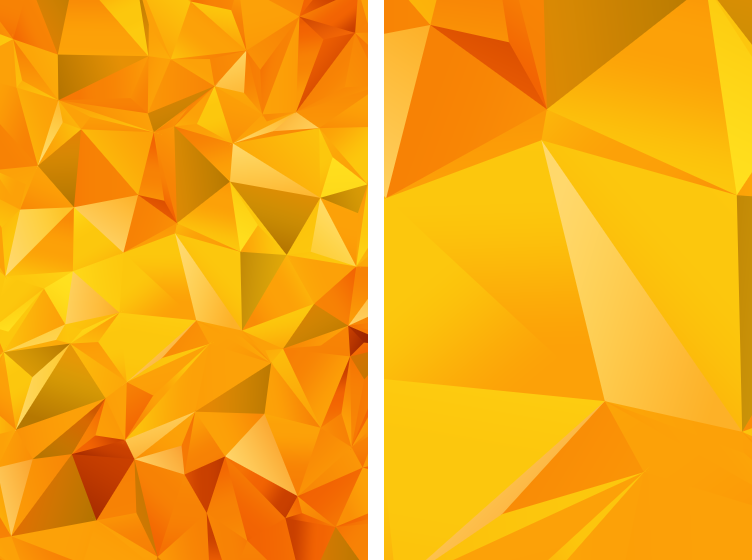
Left: the whole. Right: its middle third, enlarged.
This background is drawn by a WebGL 2 fragment shader. Its source:

```glsl
#version 300 es
precision highp float;
// Low-poly mesh of softly shaded triangles in yellow, amber and burnt orange.

uniform vec2 u_resolution;
out vec4 fragColor;

const float CELLS = 10.2;        // mesh cells per canvas height
const float JITTER = 0.9;        // below 1.0 keeps every quad simple
const float SPLIT_SHARE = 0.36;  // triangles divided again into three

const vec3 UMBER  = vec3(0.60, 0.14, 0.00);
const vec3 RUST   = vec3(0.79, 0.25, 0.00);
const vec3 EMBER  = vec3(0.95, 0.39, 0.01);
const vec3 AMBER  = vec3(0.97, 0.51, 0.02);
const vec3 ORANGE = vec3(0.99, 0.63, 0.03);
const vec3 YELLOW = vec3(0.99, 0.78, 0.05);
const vec3 LEMON  = vec3(1.00, 0.88, 0.12);
const vec3 CREAM  = vec3(1.00, 0.85, 0.44);
const vec3 OCHRE  = vec3(0.70, 0.45, 0.00);

// Integer hash: two values in 0..1
vec2 hash(ivec2 id) {
  uvec2 v = uvec2(id) * 1664525u + 1013904223u;
  v.x += v.y * 1664525u;
  v.y += v.x * 1664525u;
  v ^= v >> 16u;
  v.x += v.y * 1664525u;
  v.y += v.x * 1664525u;
  v ^= v >> 16u;
  return vec2(v & 65535u) / 65535.0;
}

float cornerSlope(ivec2 corner, vec2 offset) {
  return dot(hash(corner + 700) * 2.0 - 1.0, offset);
}

float gradientNoise(vec2 p) {
  ivec2 i = ivec2(floor(p));
  vec2 f = fract(p), s = f * f * (3.0 - 2.0 * f);
  float low = mix(cornerSlope(i, f), cornerSlope(i + ivec2(1, 0), f - vec2(1, 0)), s.x);
  float high = mix(cornerSlope(i + ivec2(0, 1), f - vec2(0, 1)),
                   cornerSlope(i + 1, f - 1.0), s.x);
  return mix(low, high, s.y);
}

float glow(vec2 p, vec2 center, float radius) {
  vec2 d = (p - center) / radius;
  return exp(-dot(d, d));
}

// Broad light and dark areas, in units of canvas height
float regionTone(vec2 p) {
  float light = 0.30 * glow(p, vec2(0.56, 0.69), 0.13) + 0.32 * glow(p, vec2(0.49, 0.52), 0.13)
              + 0.34 * glow(p, vec2(0.06, 0.48), 0.17) + 0.15 * glow(p, vec2(0.35, 0.92), 0.10)
              + 0.18 * glow(p, vec2(0.25, 0.41), 0.10);
  float dark = 0.40 * glow(p, vec2(0.25, 0.62), 0.07) + 0.38 * glow(p, vec2(0.57, 0.90), 0.12)
             + 0.38 * glow(p, vec2(0.45, 0.04), 0.17) + 0.42 * glow(p, vec2(0.17, 0.15), 0.12)
             + 0.42 * glow(p, vec2(0.65, 0.39), 0.09) + 0.28 * glow(p, vec2(0.23, 0.33), 0.06);
  return 0.55 + light - dark + 0.25 * gradientNoise(p * 6.0);
}

vec3 palette(float tone) {
  vec3 color = mix(UMBER, RUST, smoothstep(-0.10, 0.06, tone));
  color = mix(color, EMBER, smoothstep(0.06, 0.18, tone));
  color = mix(color, AMBER, smoothstep(0.18, 0.36, tone));
  color = mix(color, ORANGE, smoothstep(0.36, 0.60, tone));
  color = mix(color, YELLOW, smoothstep(0.62, 0.86, tone));
  return mix(color, LEMON, smoothstep(0.90, 1.15, tone));
}

float cross2(vec2 a, vec2 b) { return a.x * b.y - a.y * b.x; }
float area(vec2 a, vec2 b, vec2 c) { return cross2(b - a, c - a); }
float edgeDistance(vec2 p, vec2 a, vec2 b) { return area(a, b, p) / max(length(b - a), 1e-4); }

// Flat tone, linear shading and rare cream or ochre accents
vec3 facetColor(vec2 p, vec2 center, ivec2 id) {
  vec2 look = hash(id + ivec2(3000, 0)), accent = hash(id + ivec2(0, 5000));
  float angle = 6.2832 * look.y;
  float shade = clamp(dot(p - center, vec2(cos(angle), sin(angle))) * 1.6, -1.0, 1.0);
  float tone = regionTone(center / CELLS) + 0.44 * (look.x - 0.5);
  vec3 color = palette(tone + shade * mix(0.04, 0.20, accent.y));
  float fade = 0.5 + 0.5 * shade;
  color = mix(color, CREAM, step(accent.x, 0.09) * smoothstep(0.1, 0.4, tone) * mix(0.3, 0.95, fade));
  return mix(color, OCHRE, step(0.92, accent.x) * mix(0.3, 0.95, fade));
}

void addFacet(inout vec4 sum, vec2 p, vec2 a, vec2 b, vec2 c, ivec2 id, float pixel) {
  float inside = min(edgeDistance(p, a, b), min(edgeDistance(p, b, c), edgeDistance(p, c, a)));
  float cover = clamp(inside / pixel + 0.5, 0.0, 1.0);
  if (cover > 0.0) sum += cover * vec4(facetColor(p, (a + b + c) / 3.0, id), 1.0);
}

void addTriangle(inout vec4 sum, vec2 p, vec2 a, vec2 b, vec2 c, ivec2 id, float pixel) {
  vec2 r = hash(id + ivec2(900, 1700));
  if (r.x > SPLIT_SHARE) { addFacet(sum, p, a, b, c, id, pixel); return; }
  vec3 weight = 0.2 + vec3(hash(id + 2500), r.y);
  vec2 hub = (a * weight.x + b * weight.y + c * weight.z) / dot(weight, vec3(1.0));
  addFacet(sum, p, a, b, hub, id, pixel);
  addFacet(sum, p, b, c, hub, id + ivec2(1, 0), pixel);
  addFacet(sum, p, c, a, hub, id + ivec2(2, 0), pixel);
}

vec2 meshPoint(ivec2 cell) { return vec2(cell) + 0.5 + JITTER * (hash(cell + 100) - 0.5); }

void main() {
  float pixel = CELLS / u_resolution.y;
  vec2 p = gl_FragCoord.xy * pixel;
  vec4 sum = vec4(0.0);
  // Only four jittered quads can reach this point
  for (int k = 0; k < 4; k++) {
    ivec2 cell = ivec2(floor(p)) - ivec2(k & 1, k >> 1);
    vec2 a = meshPoint(cell), b = meshPoint(cell + ivec2(1, 0));
    vec2 c = meshPoint(cell + 1), d = meshPoint(cell + ivec2(0, 1));
    ivec2 id = cell * ivec2(8, 1);
    // Cut along the diagonal that leaves the fuller triangles
    bool rising = min(area(a, b, c), area(a, c, d)) > min(area(a, b, d), area(b, c, d));
    addTriangle(sum, p, a, b, rising ? c : d, id, pixel);
    addTriangle(sum, p, rising ? a : b, c, d, id + ivec2(4, 0), pixel);
  }
  fragColor = vec4(sum.rgb / max(sum.a, 1e-3), 1.0);
}
```
